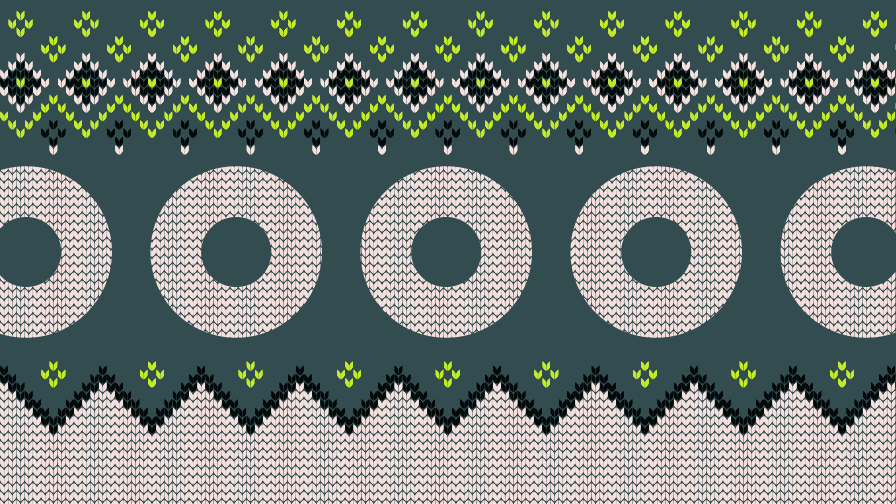
A WebGL 2 fragment shader for this pattern:

```glsl
#version 300 es
precision highp float;

uniform vec2 u_resolution;
out vec4 outColor;

const vec3 TEAL  = vec3(0.20, 0.30, 0.31);
const vec3 CREAM = vec3(0.96, 0.88, 0.87);
const vec3 BLACK = vec3(0.01, 0.03, 0.03);
const vec3 LIME  = vec3(0.76, 0.92, 0.16);

const float ROWS = 60.0;          // stitch rows over the canvas height
const float STITCH_WIDTH = 0.978; // relative to the row height

float cover(float dist, float pixel) {
    return clamp(0.5 - dist / pixel, 0.0, 1.0);
}

float roundedBox(vec2 p, vec2 halfSize, float radius) {
    vec2 q = abs(p) - halfSize + radius;
    return length(max(q, 0.0)) + min(max(q.x, q.y), 0.0) - radius;
}

// Coverage of a V stitch; the shear makes neighbouring rows interlock
float stitch(vec2 p, float originRow, float pixel, out vec2 cell) {
    float column = p.x / STITCH_WIDTH;
    float across = abs(fract(column) - 0.5) - 0.25;
    float row = p.y - originRow + across;
    cell = vec2(floor(column), floor(row + 0.5));
    vec2 petal = vec2(across, row - cell.y);
    return cover(roundedBox(petal, vec2(0.245, 0.42), 0.2), pixel);
}

// Distance in columns to the nearest repeat of a motif centre
float columnsFrom(float column, float centre, float period) {
    float halfPeriod = 0.5 * period;
    return abs(mod(column - centre + halfPeriod, period) - halfPeriod);
}

bool isCount(float value, float count) {
    return abs(value - count) < 0.5;
}

bool isFlower(float dx, float dy) {
    return isCount(dx + abs(dy), 1.0);
}

// Flowers, diamonds and a thin zigzag, eight columns per repeat
vec4 upperBand(vec2 cell) {
    float dx = columnsFrom(cell.x, 2.0, 8.0);
    float offset = 4.0 - dx;
    float row = cell.y;
    float ring = dx + abs(row);

    if (ring < 0.5 || isFlower(dx, row + 7.0) || isFlower(offset, row + 4.0)
        || isCount(dx + row, 6.0)) return vec4(LIME, 1.0);
    if (ring < 2.5 || isFlower(offset, row - 6.0)) return vec4(BLACK, 1.0);
    if (isCount(ring, 3.0) || (isCount(row, 8.0) && offset < 0.5))
        return vec4(CREAM, 1.0);
    return vec4(0.0);
}

// Two-row zigzag above a plain field, twelve columns per repeat
vec4 lowerBand(vec2 cell) {
    float depth = cell.y - 6.0 + columnsFrom(cell.x, 6.0, 12.0);
    if (depth < -0.5) return vec4(0.0);
    return vec4(depth < 1.5 ? BLACK : CREAM, 1.0);
}

float ringDistance(vec2 p, vec2 centre, float period, float radius, float halfWidth) {
    vec2 q = p - centre;
    q.x = mod(q.x + 0.5 * period, period) - 0.5 * period;
    return abs(length(q) - radius) - halfWidth;
}

vec3 paint(vec3 base, vec4 layer, float coverage) {
    return mix(base, layer.rgb, layer.a * coverage);
}

void main() {
    // Row units, with y measured down from the top edge
    float pixel = ROWS / u_resolution.y;
    vec2 p = gl_FragCoord.xy * pixel;
    p.y = ROWS - p.y;

    vec3 color = TEAL;
    vec2 cell;

    float mask = stitch(p, 9.86, pixel, cell);
    color = paint(color, upperBand(cell), mask);

    // Knitted rings with clean circular edges
    mask = stitch(p, 30.0, pixel, cell);
    float ring = ringDistance(p, vec2(53.12, 30.0), 25.0, 7.19, 3.02);
    color = paint(color, vec4(CREAM, 1.0), mask * cover(ring, pixel));

    mask = stitch(p, 44.1, pixel, cell);
    color = paint(color, lowerBand(cell), mask);

    // Small flowers in the zigzag valleys
    mask = stitch(p, 44.58, pixel, cell);
    float flower = float(isFlower(columnsFrom(cell.x, 6.0, 12.0), cell.y));
    color = paint(color, vec4(LIME, flower), mask);

    outColor = vec4(color, 1.0);
}
```
